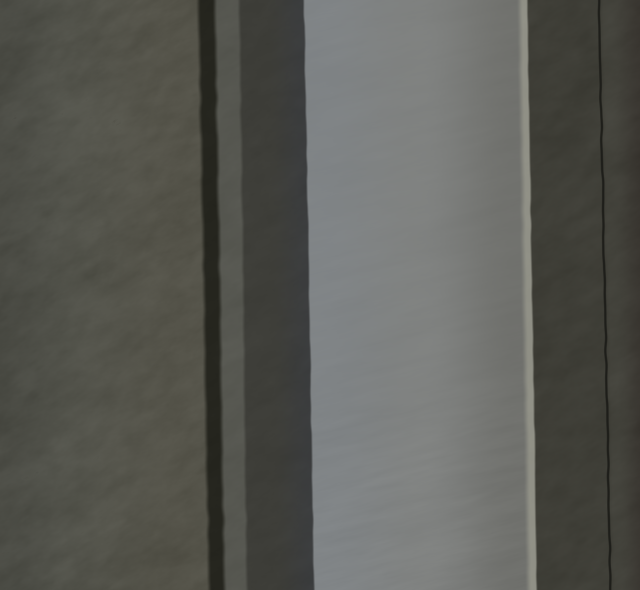
Reproduce this texture procedurally as a Shadertoy shader.

```glsl
// Draws weathered vertical panels: a dark groove, a shadowed band, a pale board and a thin seam.

// Edge positions across the canvas: x at the bottom, x at the top
const vec2 GROOVE_LEFT  = vec2(0.327, 0.310);
const vec2 GROOVE_RIGHT = vec2(0.351, 0.336);
const vec2 STRIP_RIGHT  = vec2(0.386, 0.374);
const vec2 BOARD_LEFT   = vec2(0.491, 0.475);
const vec2 RIM_LEFT     = vec2(0.822, 0.808);
const vec2 BOARD_RIGHT  = vec2(0.839, 0.824);
const vec2 SEAM         = vec2(0.954, 0.936);

const vec3 WALL       = vec3(0.322, 0.325, 0.294);
const vec3 GROOVE     = vec3(0.145, 0.145, 0.118);
const vec3 STRIP      = vec3(0.335, 0.338, 0.312);
const vec3 BAND_WARM  = vec3(0.240, 0.240, 0.220);
const vec3 BAND_COOL  = vec3(0.232, 0.238, 0.242);
const vec3 BOARD_COOL = vec3(0.500, 0.516, 0.525);
const vec3 BOARD_MID  = vec3(0.500, 0.508, 0.502);
const vec3 BOARD_WARM = vec3(0.440, 0.443, 0.428);
const vec3 RIM        = vec3(0.565, 0.565, 0.525);
const vec3 SIDE       = vec3(0.242, 0.240, 0.212);
const vec3 SIDE_FAR   = vec3(0.200, 0.186, 0.165);
const vec3 SEAM_DARK  = vec3(0.105, 0.105, 0.090);

const float EDGE_SOFTNESS = 0.0022;
const float EDGE_WOBBLE   = 0.0022;
const float SEAM_WIDTH    = 0.0018;
const float WALL_GRAIN    = 0.085;
const float SIDE_GRAIN    = 0.050;
const float BOARD_GRAIN   = 0.022;

float hash(vec2 p) {
    vec3 q = fract(vec3(p.xyx) * 0.1031);
    q += dot(q, q.yzx + 33.33);
    return fract((q.x + q.y) * q.z);
}

float noise(vec2 p) {
    vec2 i = floor(p), f = fract(p);
    f = f * f * (3.0 - 2.0 * f);
    return mix(mix(hash(i), hash(i + vec2(1, 0)), f.x),
               mix(hash(i + vec2(0, 1)), hash(i + vec2(1, 1)), f.x), f.y);
}

// Layered noise centred on zero
float fbm(vec2 p) {
    float sum = 0.0, amp = 0.5;
    for (int i = 0; i < 5; i++) {
        sum += amp * (noise(p) - 0.5);
        p = mat2(1.6, 1.2, -1.2, 1.6) * p + 17.3;
        amp *= 0.55;
    }
    return sum;
}

float edgeAt(vec2 ends, float y) { return mix(ends.x, ends.y, y); }

// Coverage to the right of an edge
float rightOf(float x, float edge, float softness) {
    float w = max(softness, 0.75 / iResolution.x);
    return smoothstep(-w, w, x - edge);
}

void mainImage(out vec4 fragColor, in vec2 fragCoord) {
    vec2 uv = fragCoord / iResolution.xy;
    vec2 p = uv * vec2(512.0 / 472.0, 1.0);
    float y = uv.y;
    float x = uv.x + EDGE_WOBBLE * (noise(vec2(uv.x * 9.0, y * 42.0)) - 0.5);

    // Grain leaning up to the right
    vec2 leaning = mat2(0.86, -0.5, 0.5, 0.86) * p;
    float blotch = fbm(leaning * vec2(7.0, 13.0));
    float speckle = fbm(leaning * vec2(28.0, 55.0) + 40.0);
    float grain = 0.55 * blotch + 0.6 * speckle;

    // Wall with faint scuffs
    float scuff = smoothstep(0.22, 0.42, speckle) * smoothstep(0.0, 0.25, blotch);
    vec3 color = WALL * (1.0 - 0.10 * smoothstep(0.12, 0.0, uv.x));
    color += WALL_GRAIN * grain - 0.04 * scuff;
    color += vec3(0.008, 0.0, -0.008) * smoothstep(0.05, 0.30, uv.x);

    // Groove and narrow strip
    vec3 fine = vec3(SIDE_GRAIN * grain);
    float soft = EDGE_SOFTNESS;
    color = mix(color, GROOVE + 0.5 * fine, rightOf(x, edgeAt(GROOVE_LEFT, y), 2.0 * soft));
    color = mix(color, STRIP + fine, rightOf(x, edgeAt(GROOVE_RIGHT, y), 2.0 * soft));

    // Shadowed band, cooler beside the board
    float bandStart = edgeAt(STRIP_RIGHT, y), boardStart = edgeAt(BOARD_LEFT, y);
    float acrossBand = clamp((x - bandStart) / (boardStart - bandStart), 0.0, 1.0);
    vec3 band = mix(BAND_WARM, BAND_COOL, smoothstep(0.4, 1.0, acrossBand)) + 0.7 * fine;
    color = mix(color, band, rightOf(x, bandStart, 1.6 * soft));

    // Pale board, shaded toward its rim, with brushed ripples low down
    float rimStart = edgeAt(RIM_LEFT, y), boardEnd = edgeAt(BOARD_RIGHT, y);
    float across = clamp((x - boardStart) / (rimStart - boardStart), 0.0, 1.0);
    vec3 board = mix(BOARD_COOL, BOARD_MID, smoothstep(0.05, 0.55, across));
    board = mix(board, BOARD_WARM, smoothstep(0.52, 0.98, across));
    vec2 brushed = vec2(p.x * 14.0, (p.y - 0.25 * p.x) * 85.0);
    float ripple = fbm(brushed) * (0.4 + 0.6 * smoothstep(0.5, 0.05, y));
    board += BOARD_GRAIN * (1.6 * ripple + 0.7 * blotch);
    color = mix(color, board, rightOf(x, boardStart, soft));
    color = mix(color, RIM + 0.4 * fine, rightOf(x, rimStart + 0.004, 2.5 * soft));

    // Right side with its seam
    float seamX = edgeAt(SEAM, y);
    vec3 side = mix(SIDE, SIDE_FAR, smoothstep(seamX + 0.015, 1.01, x));
    side += 0.018 * smoothstep(0.0, 0.008, x - seamX) + 1.2 * fine;
    float seam = 1.0 - rightOf(abs(x - seamX), SEAM_WIDTH, 0.6 * soft);
    side = mix(side, SEAM_DARK, 0.9 * seam);
    color = mix(color, side, rightOf(x, boardEnd, soft));

    fragColor = vec4(color, 1.0);
}
```
